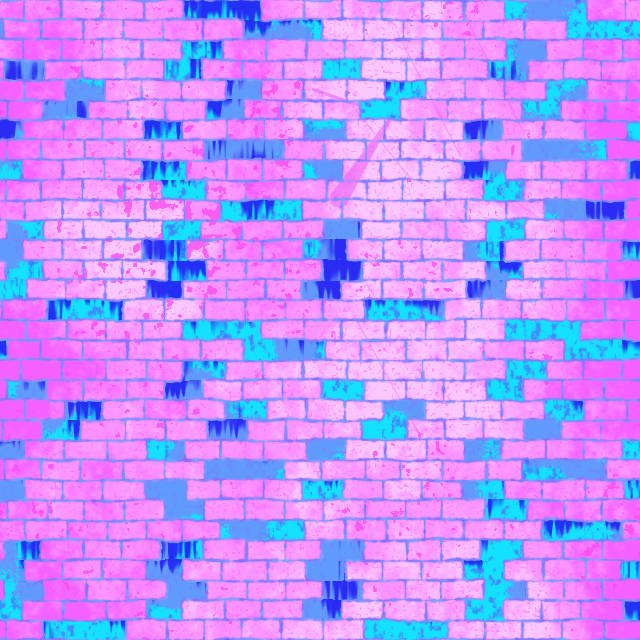
Reproduce this texture procedurally as a WebGL 1 fragment shader.

```glsl
precision highp float;
// Running-bond brick wall, 16 bricks by 32 courses, in false colour: pink bricks,
// violet joints and cyan gaps. Gaps repeat on a 2 by 2 layout of 8 x 16 cells;
// distance to the solid bricks shapes the wall, and value noise supplies the wear.

uniform vec2 u_resolution;

float hash(vec2 p) {
  vec3 q = fract(vec3(p.xyx) * 0.1031);
  q += dot(q, q.yzx + 33.33);
  return fract((q.x + q.y) * q.z);
}

float noise(vec2 p) {
  vec2 i = floor(p), f = fract(p);
  f *= f * (3.0 - 2.0 * f);
  return mix(mix(hash(i), hash(i + vec2(1, 0)), f.x),
             mix(hash(i + vec2(0, 1)), hash(i + vec2(1, 1)), f.x), f.y);
}

float fbm(vec2 p) {
  float sum = 0.0, amp = 0.53;
  for (int i = 0; i < 4; i++) {
    sum += amp * noise(p);
    p = p * 2.03 + 17.1;
    amp *= 0.5;
  }
  return sum;
}

// Each course loses one brick, sometimes two together or two apart.
bool isGap(vec2 cell) {
  float row = mod(cell.y, 16.0);
  float kind = hash(vec2(row, 41.0));
  float k = mod(cell.x - floor(8.0 * hash(vec2(row, 7.0))), 8.0);
  return k < 0.5 || (k < 1.5 && kind < 0.4) || (abs(k - 4.0) < 0.5 && kind > 0.62);
}

float box(vec2 p, vec2 halfSize) {
  vec2 a = abs(p) - halfSize;
  return length(max(a, 0.0)) + min(max(a.x, a.y), 0.0);
}

// x: distance to the segment, y: position along it.
vec2 segment(vec2 p, vec2 a, vec2 b) {
  float t = clamp(dot(p - a, b - a) / dot(b - a, b - a), 0.0, 1.0);
  return vec2(length(p - mix(a, b, t)), t);
}

void main() {
  vec2 p = gl_FragCoord.xy / u_resolution;
  p.y = 1.0 - p.y;
  float aa = 24.0 / u_resolution.y;

  // Nearest solid brick; one unit is the height of a course.
  vec2 grid = p * vec2(16, 32);
  grid.y += 0.14 * (noise(p * vec2(22, 32)) - 0.5);
  float d = 9.0;
  vec2 brick = vec2(0);
  for (int j = -1; j <= 1; j++) {
    float row = floor(grid.y) + float(j);
    float x = grid.x - mix(0.6, 0.1, mod(row, 2.0));
    x += 0.2 * (noise(vec2(grid.x * 0.9, row * 7.0)) - 0.5);
    for (int i = -1; i <= 1; i++) {
      vec2 cell = vec2(floor(x) + float(i), row);
      if (isGap(cell)) continue;
      vec2 local = vec2(2.0 * (x - cell.x - 0.5), grid.y - row - 0.5);
      float e = box(local, vec2(0.88, 0.38)) - 0.07;
      if (e < d) { d = e; brick = cell; }
    }
  }
  float grain = noise(p * 300.0);
  d += 0.09 * (noise(p * 130.0) - 0.5) + 0.04 * (grain - 0.5);

  // Brick faces: pale in the middle, hotter in clouds and toward the sides.
  float tone = 0.36 + 1.5 * (fbm(p * 5.0 + 3.0) - 0.5);
  tone += 0.22 * (hash(brick + 60.0) - 0.5) + 0.4 * (fbm(p * 110.0) - 0.5);
  tone += 0.3 * smoothstep(0.25, 0.5, abs(p.x - 0.5));
  tone += 0.2 * (noise(p * vec2(70, 5)) - 0.5);
  vec3 face = mix(vec3(0.98, 0.78, 1.0), vec3(0.98, 0.58, 1.0), smoothstep(0.05, 0.5, tone));
  face = mix(face, vec3(0.96, 0.38, 1.0), smoothstep(0.5, 0.95, tone));

  // Flaked magenta chips, densest in one worn area.
  float worn = 0.22 * noise(p * 7.0 + 9.0) + 0.2 * exp(-70.0 * dot(p - vec2(0.26, 0.31), p - vec2(0.26, 0.31)));
  float chip = smoothstep(0.86, 0.9, fbm(p * 75.0 + 31.0) + worn);
  face = mix(face, vec3(0.98, 0.3, 0.93), 0.8 * chip);
  face = mix(face, vec3(0.97, 0.38, 0.96), 0.45 * smoothstep(0.74, 0.92, grain));

  // A tapered smear with a thin tail, then faint long scratches.
  vec2 smear = segment(p, vec2(0.53, 0.31), vec2(0.61, 0.185));
  float mark = 0.6 * (1.0 - smoothstep(0.0, 0.003, smear.x - mix(0.013, 0.001, smear.y)));
  vec2 tail = segment(p, vec2(0.49, 0.14), vec2(0.61, 0.182));
  mark = max(mark, 0.6 * (1.0 - smoothstep(0.001, 0.004, tail.x)));
  for (int i = 0; i < 5; i++) {
    float n = float(i);
    vec2 a = vec2(0.45 + 0.4 * hash(vec2(n, 3.0)), hash(vec2(n, 5.0)));
    vec2 scratch = segment(p, a, a + vec2(0.1, 0.16 * (hash(vec2(n, 8.0)) + 0.3)));
    mark = max(mark, 0.35 * (1.0 - smoothstep(0.0005, 0.002, scratch.x)));
  }
  face = mix(face, vec3(0.93, 0.38, 0.95), mark);
  face = mix(face, vec3(0.8, 0.48, 1.0), 0.35 * smoothstep(-0.1, 0.0, d));

  // Gaps: speckled cyan, flat slate blue, or streaked deep blue.
  float streak = noise(p * vec2(230, 28));
  vec3 gap = mix(vec3(0.08, 0.88, 1.0), vec3(0.25, 0.55, 1.0), smoothstep(0.5, 0.75, fbm(p * vec2(150, 110))));
  float slate = smoothstep(0.53, 0.6, noise(p * 13.0 + 50.0) + 0.12 * (grain - 0.5));
  gap = mix(gap, vec3(0.43, 0.56, 0.98), 0.85 * slate);
  float deep = noise(p * 15.0 + 80.0) + 0.4 * (streak - 0.5) - 0.25 * (fract(grid.y) - 0.5);
  gap = mix(gap, vec3(0.14, 0.12, 0.95), 0.9 * smoothstep(0.58, 0.82, deep));

  // Joints line every brick, including the rims of the gaps.
  vec3 joint = mix(vec3(0.54, 0.42, 1.0), vec3(0.5, 0.66, 1.0), noise(p * 95.0 + 12.0));
  vec3 color = mix(face, joint, smoothstep(-aa, aa, d));
  color = mix(color, gap, smoothstep(0.11 - aa, 0.11 + aa, d));
  gl_FragColor = vec4(color, 1.0);
}
```
